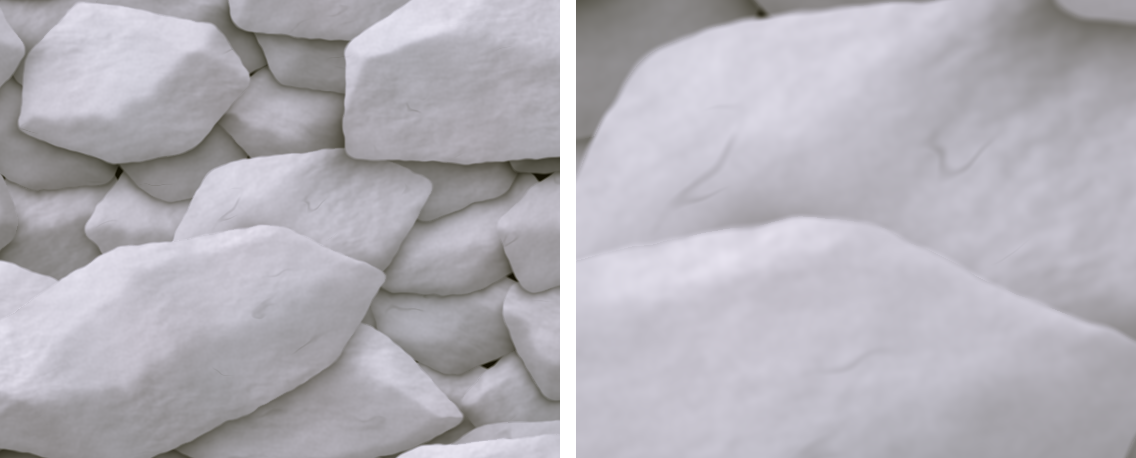
Left, the full canvas; right, a detail of the centre.
This texture is drawn by a WebGL 2 fragment shader. Its source:

```glsl
#version 300 es
precision highp float;
// A pile of pale, chalky quarry stones with broken facets and dark crevices.

uniform vec2 u_resolution;
out vec4 fragColor;

float hash(vec2 p) {
    vec3 q = fract(vec3(p.xyx) * 0.1031);
    q += dot(q, q.yzx + 33.33);
    return fract((q.x + q.y) * q.z);
}

vec2 gradient(vec2 cell) {
    return 2.0 * vec2(hash(cell), hash(cell + 71.7)) - 1.0;
}

float gradientNoise(vec2 p) {
    vec2 i = floor(p), f = p - i;
    vec2 u = f * f * f * (f * (f * 6.0 - 15.0) + 10.0);
    vec2 e = vec2(0.0, 1.0);
    float low = mix(dot(gradient(i), f), dot(gradient(i + e.yx), f - e.yx), u.x);
    float high = mix(dot(gradient(i + e), f - e), dot(gradient(i + 1.0), f - 1.0), u.x);
    return mix(low, high, u.y);
}

float fbm(vec2 p) {
    float sum = 0.0, amp = 0.6;
    for (int i = 0; i < 3; i++) {
        sum += amp * gradientNoise(p);
        p = mat2(1.6, 1.2, -1.2, 1.6) * p + 5.3;
        amp *= 0.55;
    }
    return sum;
}

// Chalk surface: patchy relief, broad stains and a few short chips
float chalk(vec2 g) {
    float patchy = smoothstep(-0.25, 0.35, gradientNoise(g * 4.0 + 3.0));
    float relief = fbm(g * 15.0) - fbm(g * 15.0 + vec2(-0.12, 0.22));
    float stain = fbm(g * 6.0);
    float chip = 1.0 - smoothstep(0.0, 0.04, abs(gradientNoise(g * vec2(5.0, 9.0) + stain)));
    chip *= smoothstep(0.2, 0.42, gradientNoise(g * 8.0 + 9.0));
    return mix(0.06, 0.19, patchy) * relief + 0.11 * stain - 0.08 * chip;
}

// Lays one faceted stone, with its shadow, over the tone beneath
void layStone(vec2 q, vec2 id, float scale, float layer, float wear,
              inout float tone, inout vec2 grain) {
    vec2 axes = scale * mix(vec2(0.7, 0.52), vec2(0.62, 0.36), layer * 0.5);
    axes *= 0.85 + 0.25 * vec2(hash(id + 1.7), hash(id + 2.9));
    float tilt = 0.2 + (hash(id + 4.1) - 0.5) * mix(1.0, 0.5, layer * 0.5);
    mat2 turn = mat2(cos(tilt), sin(tilt), -sin(tilt), cos(tilt));
    vec2 local = q * turn;
    if (length(local / axes) > 1.85) return;

    // An upper face and a steeper front face meet along a worn ridge
    vec2 lean = vec2(0.5 * hash(id + 6.3) - 0.3, 0.02 + 0.22 * hash(id + 7.7));
    vec2 drop = vec2(0.5 * hash(id + 5.2) - 0.2, -0.2 - 0.3 * hash(id + 3.6));
    float top = axes.y * 0.33 - dot(q, lean) + wear;
    float front = axes.y * (0.3 + 0.22 * hash(id + 2.2)) - dot(q, drop);
    float topWeight = exp(clamp(-170.0 * top, -80.0, 60.0));
    float frontWeight = exp(clamp(-170.0 * front, -80.0, 60.0));
    vec3 normal = vec3(lean, 1.0) * topWeight + vec3(drop, 1.0) * frontWeight;

    // Side planes bound the outline and slope up to those faces
    float d = -1.0;
    for (int i = 0; i < 7; i++) {
        vec2 seed = id + 11.3 * float(i + 1);
        float a = (float(i) + 0.7 * hash(seed)) * 6.2832 / 7.0;
        vec2 dir = vec2(cos(a), sin(a)) / axes;
        float reach = (0.82 + 0.28 * hash(seed + 3.1)) / length(dir);
        dir = turn * normalize(dir);
        float side = dot(q, dir) - reach;
        float blend = max(0.025 - abs(d - side), 0.0);
        d = max(d, side) + blend * blend * 10.0;
        float slope = mix(0.5, 1.5, hash(seed + 5.9));
        float facet = exp(clamp(170.0 * (side * slope + 0.4 * wear), -80.0, 60.0));
        normal += vec3(dir * slope, 1.0) * facet;
    }

    // Contact shadow, deepest under the lower edge
    vec2 outward = turn * normalize(local / (axes * axes) + 0.0001);
    float below = smoothstep(-0.3, 0.8, -outward.y);
    tone *= 1.0 - mix(0.06, 0.48, below) * exp(-max(d, 0.0) / (scale * 0.055));

    // The z sum holds the total facet weight
    float light = dot(normalize(normal / normal.z), normalize(vec3(-0.35, 0.75, 0.6)));
    float face = mix(0.57, 0.84, smoothstep(-0.05, 1.05, light));
    face += 0.08 * (hash(id + 8.8) - 0.5) + 0.02 * (layer - 1.0);
    face -= 0.04 * below * smoothstep(-0.03, 0.0, d);
    tone = mix(tone, face, smoothstep(0.0035, -0.0035, d));
    if (d < 0.0) grain = local * vec2(1.0, 1.7) + id * 3.7;
}

void main() {
    vec2 p = gl_FragCoord.xy / u_resolution.y;
    vec2 chipped = p + 0.024 * vec2(fbm(p * 6.0), fbm(p * 6.0 + 17.0));
    chipped += 0.003 * vec2(gradientNoise(p * 45.0), gradientNoise(p * 45.0 + 31.0));
    float wear = 0.025 * fbm(p * 8.0 + 41.0);
    float tone = 0.13 + 0.12 * gradientNoise(p * 9.0);
    vec2 grain = p;

    // Small stones first, then larger slabs; upper rows rest on lower ones
    for (int l = 0; l < 3; l++) {
        float layer = float(l);
        float scale = 0.28 * pow(1.6, layer);
        vec2 cellSize = scale * vec2(1.0, 0.75);
        vec2 home = floor(chipped / cellSize);
        for (int n = 0; n < 9; n++) {
            vec2 cell = home + vec2(n % 3 - 1, n / 3 - 1);
            vec2 id = cell + 37.0 * (layer + 1.0);
            float share = l == 0 ? 1.0 : l == 1 ? 0.5 : 0.8;
            if (hash(id + 0.37) > share) continue;
            vec2 jitter = 0.4 * (vec2(hash(id + 9.1), hash(id + 12.6)) - 0.5);
            vec2 q = chipped - (cell + 0.5 + jitter) * cellSize;
            layStone(q, id, scale, layer, wear, tone, grain);
        }
    }

    // Surface and fine grain, then a tint from olive shade to faint violet
    tone *= 1.0 + chalk(grain) + 0.02 * gradientNoise(p * 120.0);
    tone = clamp(tone, 0.07, 0.9);
    float blue = mix(-0.06, 0.035, smoothstep(0.2, 0.85, tone));
    float blush = 0.012 * gradientNoise(p * 5.0 + 50.0);
    fragColor = vec4(tone + blush, tone - 0.01, tone + blue, 1.0);
}
```
